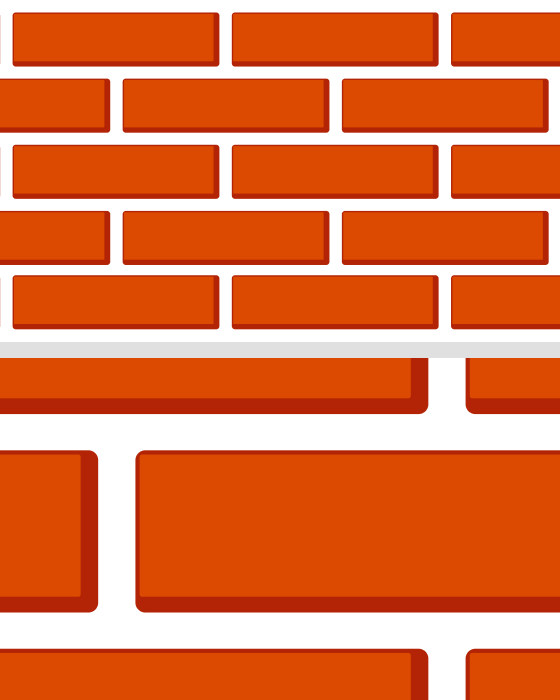
Top, the full canvas; bottom, a detail of the centre.
Give the GLSL for this pattern, as a Shadertoy shader.

```glsl
// Brick wall in running bond: orange bricks with a thin dark outline and a
// wider dark bevel on the right and bottom, laid in white mortar. Each pixel
// finds its brick by row and column, then layers two rounded-box distances.

// Lengths are fractions of the canvas height, measured from the top left.
#define PITCH     vec2(0.6410, 0.1934)
#define BRICK     vec2(0.6047, 0.1581)
#define ORIGIN    vec2(0.0368, 0.0365)
#define STAGGER   0.3218
#define LAST_LIFT 0.0053
#define ROWS      5.0
#define CORNER    0.0096
#define OUTLINE   0.0041
#define BEVEL     vec2(0.0171, 0.0154)
#define FACE      vec3(0.86, 0.29, 0.00)
#define EDGE      vec3(0.70, 0.14, 0.02)
#define MORTAR    vec3(1.0)

// Signed distance to a rounded box given by two opposite corners.
float roundedBox(vec2 p, vec2 lo, vec2 hi, float radius) {
    vec2 q = abs(p - 0.5 * (lo + hi)) - 0.5 * (hi - lo) + radius;
    return length(max(q, 0.0)) + min(max(q.x, q.y), 0.0) - radius;
}

// Fraction of a pixel covered by a shape at the given distance.
float coverage(float dist, float pixel) {
    return clamp(0.5 - dist / pixel, 0.0, 1.0);
}

// Position inside the nearest brick, measured from its top left corner.
vec2 brickSpace(vec2 p) {
    vec2 halfGap = 0.5 * (PITCH - BRICK);
    p -= ORIGIN;

    // Limit the rows so that only mortar lies above and below the wall.
    float row = clamp(floor((p.y + halfGap.y) / PITCH.y), 0.0, ROWS - 1.0);
    p.y -= row * PITCH.y;
    p.y += LAST_LIFT * step(ROWS - 1.5, row);

    // Every second row is shifted by about half a brick.
    p.x -= STAGGER * mod(row, 2.0);
    p.x = mod(p.x + halfGap.x, PITCH.x) - halfGap.x;
    return p;
}

void mainImage(out vec4 fragColor, in vec2 fragCoord) {
    float pixel = 1.0 / iResolution.y;
    vec2 p = vec2(fragCoord.x, iResolution.y - fragCoord.y) * pixel;
    vec2 local = brickSpace(p);

    // The dark body shows around the face as outline and bevel.
    float body = roundedBox(local, vec2(0.0), BRICK, CORNER);
    float face = roundedBox(local, vec2(OUTLINE), BRICK - BEVEL, 0.25 * CORNER);

    vec3 color = mix(MORTAR, EDGE, coverage(body, pixel));
    color = mix(color, FACE, coverage(face, pixel));
    fragColor = vec4(color, 1.0);
}
```
